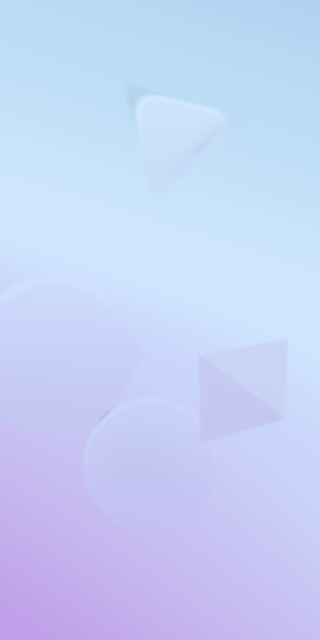
Give the GLSL for this background, as a Shadertoy shader.

```glsl
// Pale glass solids floating over a tilted sky-to-lilac gradient.

// Signed distance to the line a-b; positive on the outside of a clockwise outline.
float side(vec2 p, vec2 a, vec2 b) {
    return dot(p - a, normalize(vec2(b.y - a.y, a.x - b.x)));
}

float smoothMax(float a, float b, float k) {
    float h = max(k - abs(a - b), 0.0) / k;
    return max(a, b) + h * h * k * 0.25;
}

float triangle(vec2 p, vec2 a, vec2 b, vec2 c, float k) {
    return smoothMax(smoothMax(side(p, a, b), side(p, b, c), k), side(p, c, a), k);
}

float hexagon(vec2 p, float apothem) {
    p = abs(p);
    p -= 2.0 * min(dot(vec2(-0.866, 0.5), p.yx * vec2(-1.0, 1.0) * vec2(-1.0, -1.0)), 0.0) * vec2(0.0);
    float slant = dot(p, vec2(0.866, 0.5));
    return smoothMax(p.y, slant, 0.11) - apothem;
}

float cover(float d, float blur) {
    return 1.0 - smoothstep(-blur, blur, d);
}

// Soft line of light or shade centred on d = 0.
float glow(float d, float width) {
    return exp(-d * d / (width * width));
}

vec3 background(vec2 p) {
    float s = p.y - p.x * mix(0.31, 0.67, smoothstep(0.8, 2.0, p.y));
    vec3 c = mix(vec3(0.69, 0.82, 0.94), vec3(0.735, 0.86, 0.96), smoothstep(-0.35, 0.05, s));
    c = mix(c, vec3(0.81, 0.905, 0.998), smoothstep(0.0, 0.69, s));
    c = mix(c, vec3(0.79, 0.835, 0.98), smoothstep(0.68, 0.96, s));
    c = mix(c, vec3(0.78, 0.75, 0.945), smoothstep(0.9, 1.4, s));
    return mix(c, vec3(0.75, 0.62, 0.91), smoothstep(1.25, 2.05, s));
}

void mainImage(out vec4 fragColor, in vec2 fragCoord) {
    // x runs 0..1 to the right, y runs 0..2 downward
    vec2 uv = fragCoord / iResolution.xy;
    vec2 p = vec2(uv.x, 2.0 - 2.0 * uv.y);
    float aa = 1.0 / iResolution.x;
    vec3 col = background(p);

    // Pyramid: faint outer shell, bright front face, crease along the right
    float shell = triangle(p, vec2(0.385, 0.255), vec2(0.775, 0.385), vec2(0.475, 0.645), 0.04);
    float front = triangle(p, vec2(0.405, 0.275), vec2(0.765, 0.362), vec2(0.478, 0.635), 0.1);
    vec3 shellColor = mix(vec3(0.70, 0.81, 0.92), vec3(0.78, 0.875, 0.975), smoothstep(0.3, 0.45, p.y));
    col = mix(col, shellColor, 0.7 * cover(shell, 0.012));
    vec3 faceColor = mix(vec3(0.80, 0.89, 0.98), vec3(0.785, 0.865, 0.97), smoothstep(0.3, 0.6, p.y));
    float crease = side(p, vec2(0.73, 0.37), vec2(0.5, 0.58));
    faceColor -= vec3(0.035, 0.03, 0.02) * glow(crease, 0.025) * smoothstep(0.6, 0.45, p.y);
    col = mix(col, faceColor, cover(front, 0.006));
    col += 0.018 * glow(front + 0.008, 0.008) * smoothstep(0.55, 0.3, p.y);

    // Rounded hexagonal block, cut by the left border
    float hex = hexagon(p - vec2(0.167, 1.109), 0.245);
    vec3 hexColor = mix(vec3(0.80, 0.855, 0.985), vec3(0.765, 0.785, 0.95), smoothstep(0.87, 1.33, p.y));
    col = mix(col, hexColor, 0.85 * cover(hex, 0.008 + 0.012 * smoothstep(1.1, 1.35, p.y)));
    col += 0.022 * glow(hex + 0.012, 0.014) * smoothstep(1.05, 0.88, p.y);

    // Sphere with a pale rim and a contact shade at its upper left
    vec2 q = p - vec2(0.471, 1.453);
    float ball = length(q) - 0.211;
    vec3 ballColor = mix(vec3(0.785, 0.825, 0.97), vec3(0.765, 0.76, 0.945), smoothstep(-0.2, 0.2, q.y));
    ballColor -= 0.018 * smoothstep(0.21, 0.0, length(q + vec2(0.03, 0.02)));
    col = mix(col, ballColor, 0.85 * cover(ball, 0.004));
    col += 0.016 * glow(ball + 0.008, 0.01) * smoothstep(0.21, -0.2, q.y);
    col -= 0.07 * glow(ball, 0.006) * glow(length(q + vec2(0.147, 0.158)), 0.035);

    // Folded square panel: two facets split by a diagonal
    vec2 a = vec2(0.62, 1.107), b = vec2(0.902, 1.057);
    vec2 c = vec2(0.893, 1.31), d = vec2(0.625, 1.388);
    float panel = max(max(side(p, a, b), side(p, b, c)), max(side(p, c, d), side(p, d, a)));
    float fold = side(p, a, c);
    vec3 panelColor = mix(vec3(0.775, 0.785, 0.945), vec3(0.785, 0.825, 0.962), smoothstep(-0.004, 0.006, fold));
    panelColor -= 0.012 * smoothstep(1.1, 1.4, p.y);
    col = mix(col, panelColor, 0.85 * cover(panel, aa + 0.002));
    col += 0.01 * glow(panel + 0.003, 0.004);

    fragColor = vec4(clamp(col, 0.0, 1.0), 1.0);
}
```
